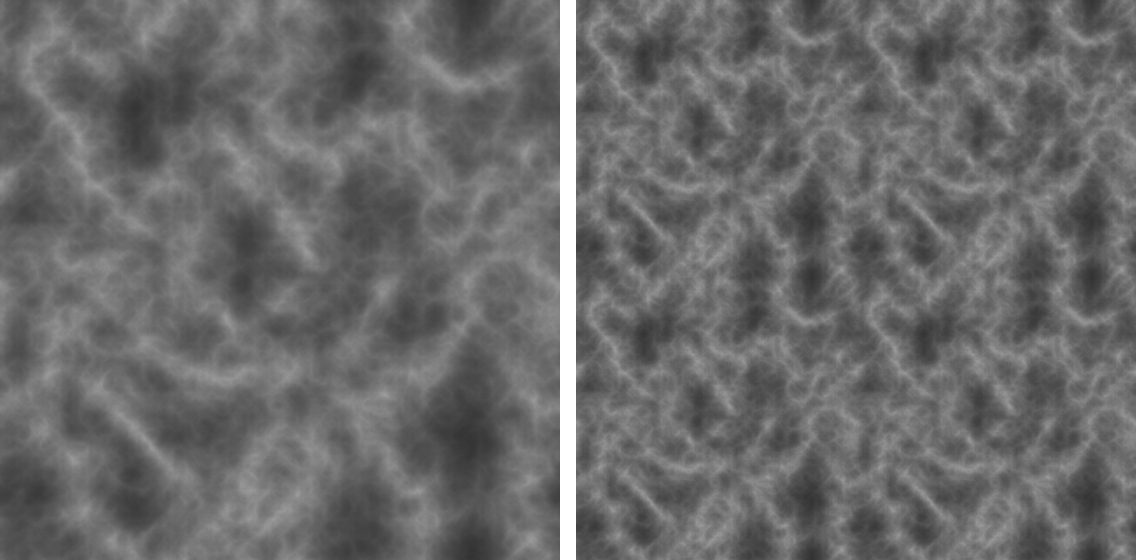
Left, the tile; right, the same tile 2 across and 2 down.
Reproduce this texture procedurally as a WebGL 1 fragment shader.

```glsl
precision highp float;
// Tileable grey smoke: soft dark billows divided by pale, wispy creases.

uniform vec2 u_resolution;

float hash(vec3 p) {
  p = fract(p * vec3(0.1031, 0.1030, 0.0973));
  p += dot(p, p.yzx + 33.33);
  return fract((p.x + p.y) * p.z);
}

// Slope contribution of one lattice corner; the lattice wraps at the period.
float corner(vec2 cell, vec2 offset, float period, float seed) {
  float angle = 6.28318 * hash(vec3(mod(cell, period), seed));
  return dot(vec2(cos(angle), sin(angle)), offset);
}

float gradientNoise(vec2 p, float period, float seed) {
  vec2 cell = floor(p);
  vec2 f = p - cell;
  vec2 fade = f * f * f * (f * (f * 6.0 - 15.0) + 10.0);
  vec2 right = vec2(1.0, 0.0);
  vec2 up = vec2(0.0, 1.0);
  float a = corner(cell, f, period, seed);
  float b = corner(cell + right, f - right, period, seed);
  float c = corner(cell + up, f - up, period, seed);
  float d = corner(cell + 1.0, f - 1.0, period, seed);
  return mix(mix(a, b, fade.x), mix(c, d, fade.x), fade.y);
}

// Sum of folded noise octaves; each fold leaves a slightly rounded crease.
float turbulence(vec2 uv) {
  float sum = 0.0;
  float amplitude = 1.0;
  float period = 5.0;
  for (int i = 0; i < 6; i++) {
    float seed = 17.0 + 13.0 * float(i);
    vec2 shift = vec2(0.37, 0.61) * seed; // keeps octave lattices apart
    float n = gradientNoise(uv * period + shift, period, seed);
    sum += amplitude * sqrt(n * n + 0.0003);
    amplitude *= 0.5;
    period *= 2.0;
  }
  return sum;
}

void main() {
  vec2 uv = gl_FragCoord.xy / u_resolution;
  float glow = exp(-1.45 * turbulence(uv));
  float grey = 0.037 + 0.61 * glow;
  gl_FragColor = vec4(vec3(grey), 1.0);
}
```
